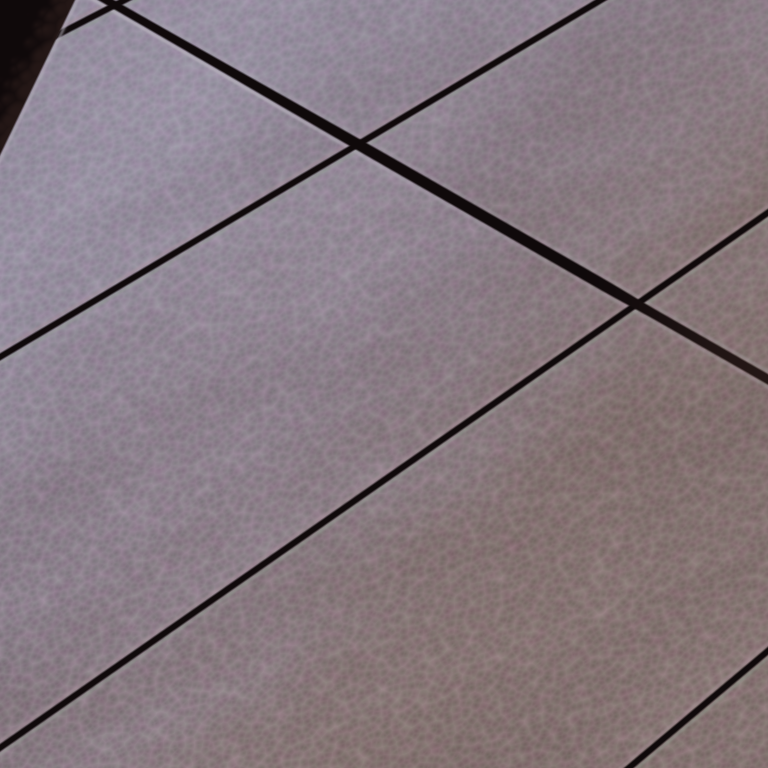
A WebGL 1 fragment shader for this texture:

```glsl
precision highp float;
// Oblique stone paving: long slabs in perspective, split by thin dark seams
// and crossed by one wide joint, with a dark wedge in the upper left corner.
// Seams are a projective sequence of lines through a vanishing point.
uniform vec2 u_resolution;

// Layout, in canvas units
const vec2  VANISH       = vec2(4.948, 3.474);
const float FIRST_SLOPE  = 0.517;    // slope of seam 0
const float SLOPE_STEP   = 0.0021;   // numerator growth per seam
const float SLOPE_SHRINK = -0.126;   // perspective growth per seam
const vec2  JOINT_NORMAL = vec2(0.4972, 0.8677);
const float JOINT_OFFSET = 0.9363;
const vec2  WEDGE_NORMAL = vec2(-0.9, 0.4354);
const float WEDGE_OFFSET = 0.3475;
const float SEAM_HALF    = 0.0040;
const float JOINT_NARROW = 0.0050;
const float JOINT_WIDE   = 0.0072;
const float EDGE_SOFT    = 0.0018;

// Surface
const float GRAIN_SCALE  = 125.0;
const float GRAIN_AMOUNT = 0.11;
const float TINT_AMOUNT  = 0.035;
const float CLOUD_AMOUNT = 0.022;

const vec3 COOL_STONE = vec3(0.595, 0.565, 0.635);
const vec3 MID_STONE  = vec3(0.545, 0.495, 0.540);
const vec3 WARM_STONE = vec3(0.520, 0.450, 0.445);
const vec3 GAP_BLACK  = vec3(0.060, 0.035, 0.040);
const vec3 GAP_BROWN  = vec3(0.140, 0.090, 0.085);
const vec3 RIM_LIGHT  = vec3(0.710, 0.690, 0.730);
const vec3 RIM_GREEN  = vec3(0.590, 0.640, 0.590);
const vec3 RIM_PINK   = vec3(0.680, 0.580, 0.620);

float hash(vec2 c) {
  return fract(sin(dot(c, vec2(127.1, 311.7))) * 43758.5);
}

// Distance to the nearest jittered cell point, centred near zero
float cellular(vec2 p) {
  vec2 cell = floor(p), f = fract(p);
  float nearest = 2.0;
  for (int j = -1; j <= 1; j++) {
    for (int i = -1; i <= 1; i++) {
      vec2 o = vec2(float(i), float(j));
      vec2 point = o + vec2(hash(cell + o), hash(cell + o + 57.3));
      nearest = min(nearest, distance(point, f));
    }
  }
  return nearest - 0.45;
}

// Soft stains from layered, mutually bent sines
float clouds(vec2 p, float phase) {
  float sum = 0.0, amp = 0.5;
  for (int i = 0; i < 4; i++) {
    sum += amp * sin(p.x + 1.3 * sin(p.y + phase)) * cos(p.y * 0.9 - phase);
    p = mat2(0.8, 0.6, -0.6, 0.8) * p * 1.9 + 1.7;
    amp *= 0.6;
  }
  return sum;
}

float fill(float d, float halfWidth, float soft) {
  return 1.0 - smoothstep(halfWidth - soft, halfWidth + soft, abs(d));
}

// Narrow glow just outside a line
float rim(float d, float halfWidth) {
  float x = (abs(d) - halfWidth - 0.003) / 0.0025;
  return exp(-x * x);
}

void main() {
  vec2 p = gl_FragCoord.xy / u_resolution.y;
  float soft = max(EDGE_SOFT, 0.75 / u_resolution.y);

  // Seams: index by slope, then measure exactly to the nearest line
  vec2 toVanish = VANISH - p;
  float slope = toVanish.y / toVanish.x;
  float row = (slope - FIRST_SLOPE) / (SLOPE_STEP - SLOPE_SHRINK * slope);
  float k = floor(row + 0.5);
  float seamSlope = (FIRST_SLOPE + SLOPE_STEP * k) / (1.0 + SLOPE_SHRINK * k);
  float seam = (toVanish.y - seamSlope * toVanish.x) / sqrt(1.0 + seamSlope * seamSlope);

  float joint = dot(p, JOINT_NORMAL) - JOINT_OFFSET;
  float jointHalf = mix(JOINT_NARROW, JOINT_WIDE, smoothstep(0.1, 0.55, p.x));
  jointHalf -= 0.0013 * smoothstep(0.78, 0.86, p.x);
  float wedge = dot(p, WEDGE_NORMAL) - WEDGE_OFFSET;

  // Stone: cool to warm, with stains and a slight shift for each slab
  float slab = hash(vec2(floor(row), step(0.0, joint)) + 3.0);
  vec2 grainAxes = vec2(dot(p, vec2(0.83, 0.56)), dot(p, vec2(-0.56, 0.83)));
  float stain = clouds(grainAxes * vec2(5.0, 12.0), slab * 6.28);
  float warmth = 0.5 * (p.x + 1.0 - p.y) + 0.06 * stain + 0.05 * (slab - 0.5);
  vec3 color = mix(COOL_STONE, MID_STONE, smoothstep(0.12, 0.50, warmth));
  color = mix(color, WARM_STONE, smoothstep(0.42, 0.72, warmth));
  color -= CLOUD_AMOUNT * stain;

  // Mottled grain, with weak colour speckle
  vec2 g = grainAxes * GRAIN_SCALE * vec2(0.8, 1.0);
  float fine = cellular(g), coarse = cellular(g * 0.53 + 19.0);
  float speckle = cellular(g * 0.7 + 71.0);
  color += GRAIN_AMOUNT * (0.65 * fine + 0.45 * coarse) * mix(1.1, 0.8, p.y);
  color += TINT_AMOUNT * speckle * vec3(1.0, -0.6, 0.7);

  // Lit edges of the gaps, then the gaps
  color = mix(color, seam > 0.0 ? RIM_GREEN : RIM_PINK, 0.40 * rim(seam, SEAM_HALF));
  float jointGlow = joint < 0.0 ? mix(0.75, 0.25, smoothstep(0.3, 0.6, p.x)) : 0.25;
  color = mix(color, RIM_LIGHT, jointGlow * rim(joint, jointHalf));
  color = mix(color, GAP_BLACK, fill(seam, SEAM_HALF, soft));
  vec3 jointColor = mix(GAP_BLACK, GAP_BROWN, smoothstep(0.75, 1.0, p.x));
  color = mix(color, jointColor, fill(joint, jointHalf, soft));

  // Dark wedge with a pale border
  color = mix(color, RIM_LIGHT, 0.5 * rim(wedge, 0.0));
  vec3 wedgeColor = mix(GAP_BROWN, GAP_BLACK, smoothstep(0.0, 0.04, wedge + 0.03 * coarse));
  color = mix(color, wedgeColor, smoothstep(-soft, soft, wedge));

  gl_FragColor = vec4(color, 1.0);
}
```
